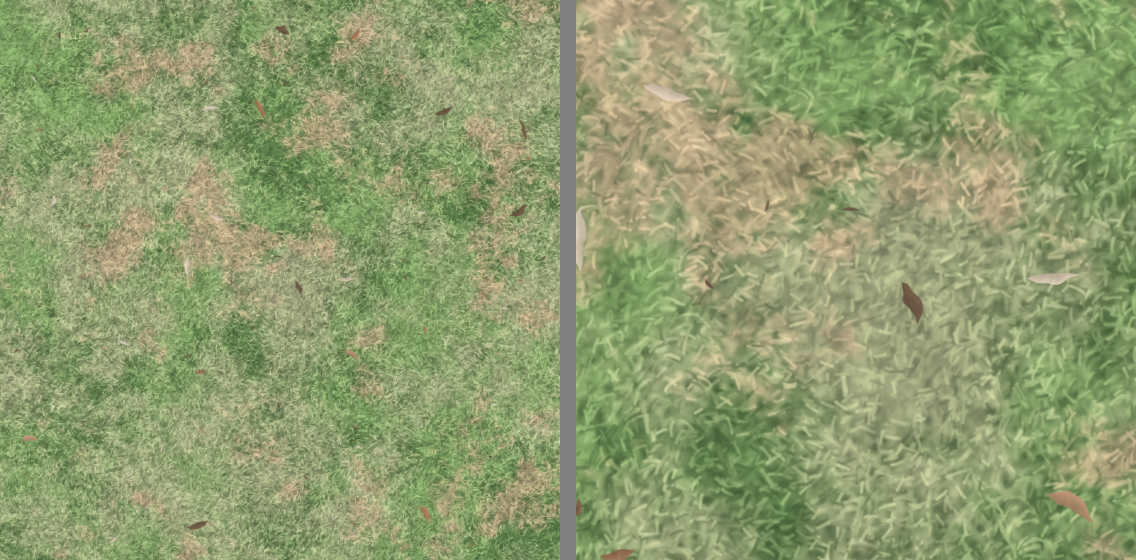
Left: the whole. Right: its middle third, enlarged.
A WebGL 1 fragment shader for this texture:

```glsl
precision highp float;
// A worn lawn seen from above: green and dry patches, short blades, fallen leaves.
uniform vec2 u_resolution;

const vec3 LUSH = vec3(0.37, 0.505, 0.295);
const vec3 FRESH = vec3(0.505, 0.64, 0.395);
const vec3 DRY = vec3(0.665, 0.68, 0.525);
const vec3 SOIL = vec3(0.76, 0.645, 0.525);
const vec3 BARK = vec3(0.40, 0.30, 0.24);
const vec3 RUST = vec3(0.66, 0.44, 0.32);
const vec3 PALE = vec3(0.85, 0.79, 0.72);

float hash(vec2 p) {
  vec3 q = fract(p.xyx * 0.1031);
  q += dot(q, q.yzx + 33.33);
  return fract((q.x + q.y) * q.z);
}

vec2 hash2(vec2 p) {
  return vec2(hash(p), hash(p + vec2(57.3, 113.7)));
}

float noise(vec2 p) {
  vec2 cell = floor(p);
  vec2 f = fract(p);
  f = f * f * (3.0 - 2.0 * f);
  float low = mix(hash(cell), hash(cell + vec2(1.0, 0.0)), f.x);
  float high = mix(hash(cell + vec2(0.0, 1.0)), hash(cell + 1.0), f.x);
  return mix(low, high, f.y);
}

float fbm(vec2 p) {
  float sum = 0.0;
  float total = 0.0;
  float weight = 1.0;
  for (int i = 0; i < 5; i++) {
    sum += weight * noise(p);
    total += weight;
    p = mat2(1.6, 1.2, -1.2, 1.6) * p + 7.1;
    weight *= 0.66;
  }
  return sum / total;
}

vec2 turn(vec2 p, float angle) {
  float c = cos(angle);
  float s = sin(angle);
  return vec2(c * p.x + s * p.y, c * p.y - s * p.x);
}

// Lays one layer of short soft blades over a tone from -1 to 1.
float bladeLayer(float tone, vec2 uv, float cells, float lean, float pixel, float seed) {
  vec2 p = uv * cells;
  float soft = max(pixel * cells * 0.75, 0.13);
  for (int y = -1; y <= 1; y++) {
    for (int x = -1; x <= 1; x++) {
      vec2 id = floor(p) + vec2(float(x), float(y));
      vec2 key = id + seed;
      vec2 r = hash2(key + 19.0);
      vec2 d = turn(p - id - hash2(key), lean + (r.x - 0.5) * 2.4);
      d.y += (r.y - 0.5) * 0.4 * d.x * d.x;
      float halfLength = 0.3 + 0.35 * r.y;
      float dist = length(vec2(max(abs(d.x) - halfLength, 0.0), d.y)) - 0.13;
      float cover = 1.0 - smoothstep(-soft, soft, dist);
      tone = mix(tone, hash(key + 41.0) * 2.0 - 1.0, cover * 0.85);
    }
  }
  return tone;
}

// Scatters pointed leaves, at most one in each cell of a grid.
vec3 scatterLeaves(vec3 base, vec2 uv, float cells, float chance, float size, float pixel) {
  vec2 id = floor(uv * cells);
  vec2 key = id + cells * 3.0;
  vec2 r = hash2(key + 5.0);
  vec2 center = (id + 0.25 + 0.5 * hash2(key)) / cells;
  vec2 d = turn(uv - center, r.x * 6.283);
  float halfLength = size * mix(0.5, 1.0, r.y);
  float halfWidth = halfLength * mix(0.16, 0.4, hash(key + 9.0));
  d += (vec2(noise(uv * 150.0), noise(uv * 150.0 + 31.0)) - 0.5) * halfWidth * 0.7;
  float along = d.x / halfLength;
  d.y += halfWidth * 0.6 * along * along;
  float dist = max(abs(d.y) - halfWidth * (1.0 - along * along), abs(d.x) - halfLength);
  float cover = 1.0 - smoothstep(-pixel, pixel, dist);
  float kind = hash(key + 23.0);
  vec3 color = mix(BARK, RUST, smoothstep(0.15, 0.4, kind));
  color = mix(color, PALE, smoothstep(0.4, 0.75, kind));
  color *= 0.9 + 0.2 * smoothstep(-halfWidth, halfWidth, d.y);
  return mix(base, color, cover * 0.85 * step(hash(key + 31.0), chance));
}

void main() {
  float pixel = 1.0 / min(u_resolution.x, u_resolution.y);
  vec2 uv = gl_FragCoord.xy * pixel;

  // Blades, clumps and fine grain
  float lean = 0.5 + 2.4 * (noise(uv * 14.0) - 0.5);
  float tone = noise(uv * 190.0) * 1.6 - 1.2;
  tone = bladeLayer(tone, uv, 92.0, lean, pixel, 10.0);
  tone = bladeLayer(tone, uv, 117.0, lean, pixel, 210.0);
  tone = bladeLayer(tone, uv, 143.0, lean, pixel, 430.0);
  tone += 0.9 * (noise(uv * 230.0 + 8.0) - 0.5);
  tone += 0.8 * (noise(uv * 62.0 + 5.0) - 0.5);

  // Broad patches of growth, with a worn area above the centre
  float growth = fbm(uv * 6.0 + 3.0);
  float dryness = fbm(uv * 6.0 + 21.0);
  vec2 fromWorn = (uv - vec2(0.68, 0.74)) / vec2(0.33, 0.28);
  float worn = exp(-dot(fromWorn, fromWorn));
  float dryMix = smoothstep(0.32, 0.70, dryness + 0.05 * worn + 0.07 * tone);
  float bare = smoothstep(0.51, 0.70, fbm(uv * 9.0 + 47.0) + 0.11 * worn - 0.04 + 0.04 * tone);

  vec3 color = mix(LUSH, FRESH, smoothstep(0.34, 0.60, growth + 0.06 * tone));
  color = mix(color, DRY, dryMix * 0.9);
  color = mix(color, SOIL, bare * 0.7);
  color *= 1.01 + 0.19 * tone;

  // Litter: tiny scraps, then larger leaves
  color = scatterLeaves(color, uv, 23.0, 0.14, 0.007, pixel);
  color = scatterLeaves(color, uv, 7.0, 0.4, 0.02, pixel);
  gl_FragColor = vec4(color, 1.0);
}
```
